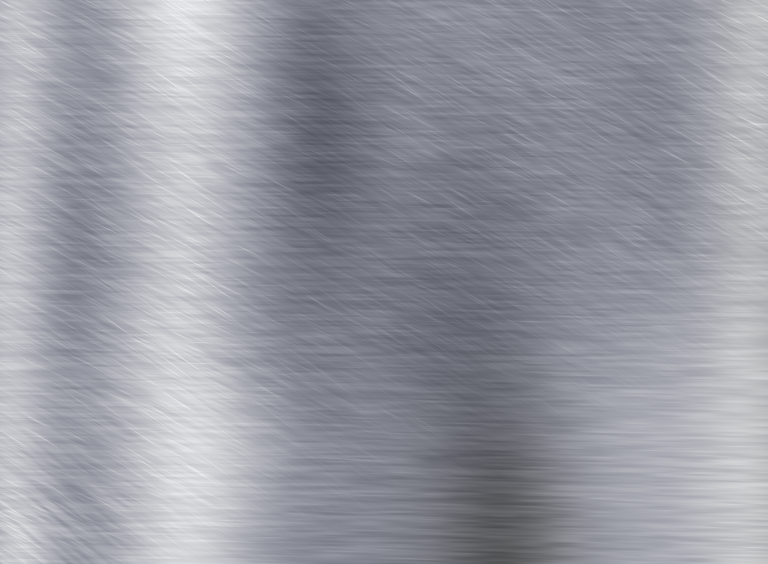
This texture is drawn by a WebGL 1 fragment shader. Its source:

```glsl
precision highp float;
// Brushed steel: soft vertical reflections under fine horizontal grain and slanted scratches.
uniform vec2 u_resolution;

const vec3 STEEL_TINT = vec3(-0.004, 0.004, 0.042);
const float BASE_TONE = 0.532;

float hash(vec2 p) {
  vec3 q = fract(p.xyx * 0.1031);
  q += dot(q, q.yzx + 33.33);
  return fract((q.x + q.y) * q.z);
}

float valueNoise(vec2 p) {
  vec2 cell = floor(p);
  vec2 f = fract(p);
  f = f * f * (3.0 - 2.0 * f);
  float low = mix(hash(cell), hash(cell + vec2(1.0, 0.0)), f.x);
  float high = mix(hash(cell + vec2(0.0, 1.0)), hash(cell + 1.0), f.x);
  return mix(low, high, f.y);
}

// Coordinates along and across a brushing direction.
vec2 brushSpace(vec2 p, float angle) {
  vec2 along = vec2(cos(angle), sin(angle));
  return vec2(dot(p, along), dot(p, vec2(-along.y, along.x)));
}

// Soft elliptical highlight or shadow.
float glow(vec2 uv, vec2 center, vec2 radius) {
  vec2 d = (uv - center) / radius;
  return exp(-dot(d, d));
}

// Soft band over the full height.
float band(float x, float center, float width) {
  float d = (x - center) / width;
  return exp(-d * d);
}

// Stretched noise, centred on zero.
float grain(vec2 p, float angle, vec2 frequency, float seed) {
  return valueNoise(brushSpace(p, angle) * frequency + seed) - 0.5;
}

// One thin tapered scratch in some of the cells of a slanted grid.
float scratches(vec2 p, float angle, vec2 cellSize, float seed) {
  vec2 q = brushSpace(p, angle) / cellSize + seed;
  q.x += hash(vec2(floor(q.y), seed)) * 7.0;
  vec2 cell = floor(q);
  vec2 f = fract(q);
  float offset = mix(0.25, 0.75, hash(cell + 5.3));
  float core = 1.0 - smoothstep(0.0, 0.0019, abs(f.y - offset) * cellSize.y);
  float taper = smoothstep(0.0, 0.4, f.x) * smoothstep(1.0, 0.55, f.x);
  return core * taper * smoothstep(0.45, 1.0, hash(cell + seed));
}

float reflections(vec2 uv) {
  float tone = BASE_TONE;
  // Bright bands
  tone += 0.22 * band(uv.x, 0.02, 0.055);
  tone += 0.24 * band(uv.x, 0.235, 0.09);
  tone += 0.19 * band(uv.x, 0.985, 0.075);
  tone += 0.09 * glow(uv, vec2(0.25, 1.02), vec2(0.10, 0.17));
  tone += 0.09 * glow(uv, vec2(0.27, 0.08), vec2(0.10, 0.32));
  tone += 0.13 * glow(uv, vec2(0.86, 0.17), vec2(0.13, 0.34));
  // Dark hollows
  tone -= 0.14 * glow(uv, vec2(0.41, 0.73), vec2(0.075, 0.34));
  tone -= 0.09 * glow(uv, vec2(0.60, 0.48), vec2(0.11, 0.28));
  tone -= 0.19 * glow(uv, vec2(0.66, 0.0), vec2(0.09, 0.28));
  tone -= 0.05 * glow(uv, vec2(0.11, 0.53), vec2(0.06, 0.20));
  tone -= 0.05 * glow(uv, vec2(0.86, 0.75), vec2(0.08, 0.20));
  return tone;
}

void main() {
  vec2 uv = gl_FragCoord.xy / u_resolution;
  vec2 p = gl_FragCoord.xy / u_resolution.y;

  // Large reflections with slightly uneven borders
  vec2 drift = vec2(valueNoise(p * vec2(2.0, 5.0)) - 0.5, 0.0);
  float tone = reflections(uv + drift * 0.022);
  tone += 0.035 * (valueNoise(p * vec2(7.0, 4.0) + 11.0) - 0.5);

  // Slanted marks fade out toward the lower right
  float slanted = smoothstep(-0.25, 0.35, uv.y - 0.65 * uv.x + 0.12);
  slanted *= 0.45 + 0.75 * valueNoise(p * 3.5 + 4.0);
  float corner = glow(uv, vec2(0.06, 0.06), vec2(0.12, 0.16));

  // Fine brushed grain
  float level = grain(p, 0.0, vec2(9.0, 170.0), 3.0) * 0.055;
  level += grain(p, -0.02, vec2(17.0, 290.0), 29.0) * 0.065;
  float cross = grain(p, -0.52, vec2(15.0, 190.0), 61.0);
  cross += grain(p, -0.40, vec2(24.0, 270.0), 83.0);
  tone += level * (1.1 - 0.3 * slanted) + cross * 0.052 * slanted;
  tone += grain(p, -0.70, vec2(10.0, 150.0), 17.0) * 0.12 * corner;

  // Individual scratches at slightly different angles and lengths
  for (int i = 0; i < 5; i++) {
    float k = float(i);
    vec2 cellSize = vec2(0.065 + 0.017 * k, 0.011 + 0.002 * k);
    float mark = scratches(p, -0.42 - 0.055 * k, cellSize, 13.0 + 19.0 * k);
    tone += mark * 0.065 * (slanted + 0.5 * corner);
    tone += scratches(p, -0.015 * k, cellSize, 7.0 + 23.0 * k) * 0.027;
  }

  // Blue tint, weaker in the highlights, the dark foot and the right edge
  float tint = 1.15 - 0.75 * smoothstep(0.55, 0.85, tone);
  tint *= 1.0 - 0.8 * glow(uv, vec2(0.66, 0.0), vec2(0.10, 0.24));
  tint *= 1.0 - 0.6 * band(uv.x, 1.0, 0.07);
  gl_FragColor = vec4(clamp(vec3(tone) + STEEL_TINT * tint, 0.0, 1.0), 1.0);
}
```
